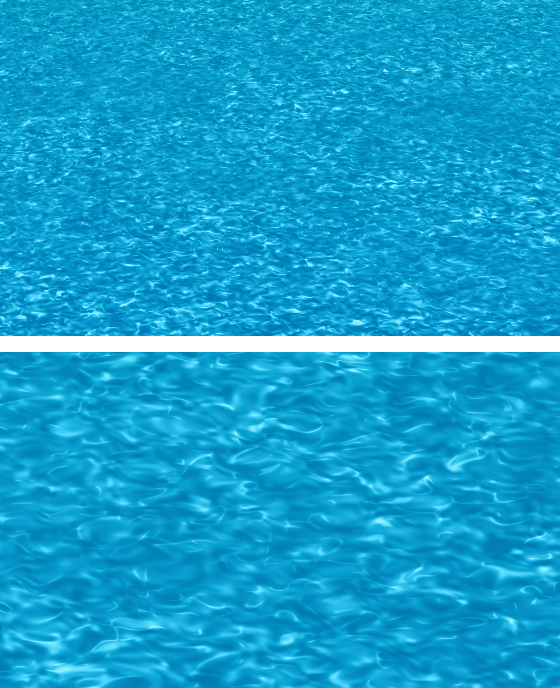
Top: the whole. Bottom: its middle third, enlarged.
Write a WebGL 1 fragment shader that draws this texture.

```glsl
precision highp float;
// Sunlit pool water seen at a slant: thin, wide ripples shrink with distance.
// Layers of stretched value noise are summed to a unit-variance height,
// short crest lines are added in patches, and a blue ramp colours the sum.

uniform vec2 u_resolution;

const vec3 ABYSS = vec3(0.00, 0.48, 0.69);
const vec3 DEEP  = vec3(0.01, 0.53, 0.73);
const vec3 BODY  = vec3(0.02, 0.59, 0.78);
const vec3 LIGHT = vec3(0.05, 0.65, 0.83);
const vec3 PALE  = vec3(0.13, 0.72, 0.89);
const vec3 GLINT = vec3(0.27, 0.82, 0.98);
const vec3 SPARK = vec3(0.56, 0.94, 1.00);

const float NOISE_DEVIATION = 0.2145;
const float RIPPLE_DENSITY = 1.35;

float hash(vec2 p) {
  vec3 q = fract(p.xyx * 0.1031);
  q += dot(q, q.yzx + 33.33);
  return fract((q.x + q.y) * q.z);
}

float valueNoise(vec2 p) {
  vec2 cell = floor(p);
  vec2 f = fract(p);
  f = f * f * (3.0 - 2.0 * f);
  float low = mix(hash(cell), hash(cell + vec2(1.0, 0.0)), f.x);
  float high = mix(hash(cell + vec2(0.0, 1.0)), hash(cell + 1.0), f.x);
  return mix(low, high, f.y);
}

// Noise of zero mean and unit deviation, with cells of a given size and slope.
float ripple(vec2 p, vec2 size, float slope, float seed) {
  p.y += slope * p.x;
  return (valueNoise(p / size + seed) - 0.5) / NOISE_DEVIATION;
}

// Bright line along the zero contour of a ripple field.
float crestLine(float field, float width) {
  return exp(-field * field / (2.0 * width * width));
}

// Surface coordinates: ripples at the top are about half the size.
vec2 waterPlane(vec2 uv, float centre) {
  float scale = 1.0 - 0.48 * uv.y;
  return vec2((uv.x - centre) / scale, -log(scale) / 0.48);
}

vec2 warp(vec2 p) {
  float across = ripple(p, vec2(0.07, 0.030), 0.10, 211.0);
  float along = ripple(p, vec2(0.045, 0.030), -0.15, 257.0);
  return p + vec2(0.009 * across, 0.0035 * along);
}

float surfaceHeight(vec2 p) {
  float height = 0.40 * ripple(p, vec2(0.056, 0.016), 0.10, 101.0);
  height += 0.54 * ripple(p, vec2(0.034, 0.0105), -0.12, 137.0);
  height += 0.56 * ripple(p, vec2(0.019, 0.0078), 0.16, 173.0);
  return height;
}

float glints(vec2 p) {
  float broad = crestLine(ripple(p, vec2(0.050, 0.019), -0.14, 307.0), 0.27);
  float fine = crestLine(ripple(p, vec2(0.028, 0.013), 0.13, 353.0), 0.32);
  float patchA = smoothstep(0.1, 1.4, ripple(p, vec2(0.050, 0.016), 0.08, 401.0));
  float patchB = smoothstep(0.1, 1.4, ripple(p, vec2(0.032, 0.012), -0.1, 443.0));
  return broad * patchA + fine * patchB;
}

float rise(float low, float high, float x) {
  return clamp((x - low) / (high - low), 0.0, 1.0);
}

vec3 waterColour(float level) {
  vec3 colour = mix(ABYSS, DEEP, rise(-2.6, -1.34, level));
  colour = mix(colour, BODY, rise(-1.34, -0.34, level));
  colour = mix(colour, LIGHT, rise(-0.34, 0.50, level));
  colour = mix(colour, PALE, rise(0.50, 1.25, level));
  colour = mix(colour, GLINT, rise(1.25, 2.10, level));
  return mix(colour, SPARK, rise(2.10, 3.70, level));
}

void main() {
  vec2 uv = gl_FragCoord.xy / u_resolution.y;
  float centre = 0.5 * u_resolution.x / u_resolution.y;
  vec2 plane = waterPlane(uv, centre);
  vec2 p = warp(plane * RIPPLE_DENSITY);

  // Wide bands of calm and choppy water, rougher toward the viewer.
  float swell = ripple(plane, vec2(0.42, 0.13), 0.05, 509.0);
  float shade = ripple(plane, vec2(0.20, 0.055), -0.06, 557.0);
  float chop = mix(1.28, 0.76, uv.y) * (1.0 + 0.14 * swell);

  float level = chop * (surfaceHeight(p) + 1.8 * glints(p) - 0.30);
  level += 0.17 * shade + 0.07 * swell - 0.10 * (uv.y - 0.5);

  // Nearer water is a little bluer, distant water a little greener.
  vec3 colour = waterColour(level) + vec3(0.0, -0.006, 0.014) * (1.0 - 2.0 * uv.y);
  gl_FragColor = vec4(clamp(colour, 0.0, 1.0), 1.0);
}
```
